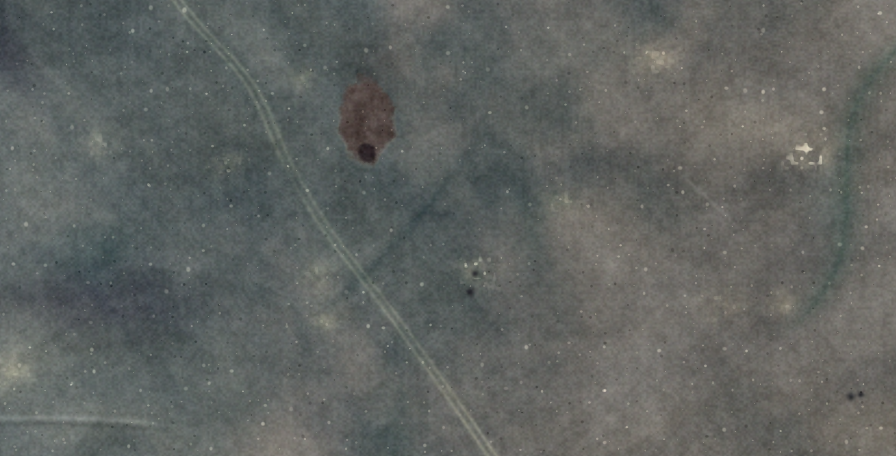
Give the GLSL for this texture, as a Shadertoy shader.

```glsl
// Aerial view of dry steppe: mottled teal and grey-brown ground with fine grain.
// Warped value noise makes the soil; curves carve a wheel track, a path and a
// stream bed; loops scatter pale bare patches, stones and a scorched mound.

float hash(vec2 p) {
    return fract(sin(dot(p, vec2(127.1, 311.7))) * 43758.5453);
}

float noise(vec2 p) {
    vec2 i = floor(p), f = fract(p);
    f = f * f * (3.0 - 2.0 * f);
    return mix(mix(hash(i), hash(i + vec2(1, 0)), f.x),
               mix(hash(i + vec2(0, 1)), hash(i + vec2(1, 1)), f.x), f.y);
}

float fbm(vec2 p) {
    float sum = 0.0, amp = 0.5;
    for (int i = 0; i < 5; i++) {
        sum += amp * noise(p);
        p = mat2(1.6, 1.2, -1.2, 1.6) * p + 7.3;
        amp *= 0.5;
    }
    return sum;
}

// Soft elliptical spot
float spot(vec2 p, vec2 centre, vec2 radius) {
    vec2 q = (p - centre) / radius;
    return exp(-dot(q, q));
}

float line(float d, float width) {
    return exp(-d * d / (width * width));
}

// Sparse round stones, at most one per cell
float stones(vec2 p, float cells, float share, float radius) {
    vec2 id = floor(p * cells), f = fract(p * cells);
    vec2 centre = 0.25 + 0.5 * vec2(hash(id + 3.1), hash(id + 8.7));
    float r = radius * cells * (0.5 + hash(id + 5.3));
    float d = length((f - centre) * vec2(1.0, 0.8 + 0.5 * hash(id + 1.9)));
    return step(hash(id), share) * smoothstep(r * 1.4, r * 0.4, d) * (0.4 + 0.6 * hash(id + 6.2));
}

void mainImage(out vec4 fragColor, in vec2 fragCoord) {
    vec2 p = fragCoord / iResolution.y;
    vec2 warp = vec2(fbm(p * 4.0 + 11.0), fbm(p * 4.0 + 37.0)) - 0.48;
    vec2 w = p + 0.16 * warp;
    float broad = fbm(w * 3.0 + 2.0) - 0.48;
    float mottle = fbm(w * 9.0 + 20.0) - 0.48;
    float fine = fbm(p * 38.0 + 5.0) - 0.48;

    // Teal on the left and along the top, grey-brown on the right
    float dry = smoothstep(0.25, 1.45, p.x + 2.2 * broad + 0.9 * mottle - 0.35 * smoothstep(0.75, 1.0, p.y));
    vec3 col = mix(vec3(0.348, 0.382, 0.382), vec3(0.423, 0.412, 0.392), dry);
    col += 0.13 * broad + 0.12 * mottle + 0.09 * fine;

    // Diagonal streaks: falling on the left, rising on the right
    vec2 fall = vec2(w.x + w.y, w.x - w.y);
    vec2 rise = vec2(w.y - 0.5 * w.x, w.x + 0.5 * w.y);
    float streak = mix(fbm(fall * vec2(9.0, 3.0)), fbm(rise * vec2(9.0, 2.5) + 4.0), smoothstep(0.8, 1.3, p.x)) - 0.48;
    col += streak * vec3(0.13, 0.11, 0.08);

    // Large warm and dark areas
    float warm = 0.8 * spot(w, vec2(0.05, 0.19), vec2(0.2, 0.08)) + 0.7 * spot(w, vec2(0.25, 0.05), vec2(0.25, 0.05))
               + 0.8 * spot(w, vec2(1.95, 0.03), vec2(0.15, 0.08)) + 0.6 * spot(w, vec2(1.62, 0.77), vec2(0.16, 0.06));
    col += warm * vec3(0.085, 0.07, 0.045);
    float purple = spot(w, vec2(0.2, 0.31), vec2(0.2, 0.07)) + spot(w, vec2(0.01, 0.86), vec2(0.06, 0.11));
    col -= purple * vec3(0.055, 0.075, 0.05);
    float damp = spot(w, vec2(0.87, 0.06), vec2(0.08, 0.13)) + spot(w, vec2(1.2, 0.45), vec2(0.06, 0.1))
               + spot(w, vec2(0.2, 0.4), vec2(0.06, 0.09)) + spot(w, vec2(1.78, 0.56), vec2(0.07, 0.1));
    col -= damp * vec3(0.06, 0.035, 0.03);

    // Stream bed
    float t = p.y - 0.59;
    float stream = p.x - 1.855 - 4.0 * t * t * t + 0.03 * warp.x;
    float reach = smoothstep(0.25, 0.35, p.y) * smoothstep(0.97, 0.88, p.y);
    col -= reach * (line(stream, 0.035) * vec3(0.055, 0.02, 0.025) + line(stream, 0.008) * vec3(0.035, 0.02, 0.02));

    // Faint dark path crossing the track
    float u = clamp((p.x - 0.68) / 0.37, 0.0, 1.0);
    float path = 0.68 * (p.y - 0.295 - 0.395 * u + 0.03 * sin(3.14 * u)) + 0.01 * warp.y;
    float span = smoothstep(0.66, 0.74, p.x) * smoothstep(1.07, 0.95, p.x);
    col -= span * line(path, 0.012) * vec3(0.06, 0.048, 0.043);

    // Wheel track: a worn strip with two pale ruts
    float bend = 0.033 * line(p.y - 0.82, 0.12) - 0.018 * line(p.y - 0.5, 0.15);
    float track = 0.82 * (p.x - 1.08 + 0.695 * p.y - bend) + 0.006 * warp.x;
    float wear = 0.5 + 0.8 * noise(p * 14.0) + 0.5 * smoothstep(0.4, 0.0, p.y);
    col += wear * line(abs(track) - 0.008, 0.0045) * vec3(0.075, 0.073, 0.058);
    col += line(track, 0.016) * vec3(0.018, 0.02, 0.008);
    float lane = p.y - 0.085 + 0.12 * p.x * p.x + 0.01 * warp.y;
    col += smoothstep(0.4, 0.3, p.x) * (line(lane, 0.006) * 0.075 - line(lane + 0.013, 0.006) * 0.05);
    float trail = 0.75 * (p.y - 0.62 + 0.9 * (p.x - 1.49));
    col += line(trail, 0.005) * 0.045 * smoothstep(1.48, 1.51, p.x) * smoothstep(1.68, 1.55, p.x);

    // Bare patches (x, y, size) with crumbs of bright stone
    vec3 bare[12] = vec3[12](vec3(1.04, 0.395, 0.045), vec3(1.77, 0.68, 0.055), vec3(1.58, 0.34, 0.045),
        vec3(0.49, 0.64, 0.035), vec3(0.7, 0.405, 0.037), vec3(1.245, 0.55, 0.035), vec3(0.21, 0.68, 0.035),
        vec3(0.66, 0.835, 0.028), vec3(1.715, 0.34, 0.03), vec3(0.02, 0.18, 0.04), vec3(1.43, 0.88, 0.05), vec3(0.72, 0.3, 0.03));
    float crumb = smoothstep(0.66, 0.9, noise(p * 95.0));
    for (int i = 0; i < 12; i++) {
        float patchy = spot(p + 0.07 * warp, bare[i].xy, bare[i].z * vec2(1.0, 0.8));
        float bright = i < 2 ? 0.36 : 0.1;
        col += patchy * (vec3(0.105, 0.09, 0.055) * (0.75 + 2.0 * fine) + bright * crumb * vec3(1.0, 0.97, 0.85));
    }

    // Scorched mound with a dark pit and a smoky tail
    vec2 m = (p - vec2(0.805, 0.735)) / vec2(0.058, 0.088);
    float rim = length(m) + 0.5 * fine + 0.5 * warp.x;
    col -= spot(p, vec2(0.83, 0.85), vec2(0.06, 0.08)) * vec3(0.05, 0.065, 0.065);
    vec3 scorch = vec3(0.315, 0.265, 0.25) + 0.18 * fine + 0.05 * mottle;
    col = mix(col, scorch, 0.92 * smoothstep(1.1, 0.85, rim));
    col += line(rim - 1.03, 0.08) * vec3(0.06, 0.045, 0.03) * smoothstep(0.6, -0.4, m.y);
    float pit = length(p - vec2(0.805, 0.665)) + 0.012 * fine;
    col = mix(col, vec3(0.16, 0.13, 0.14), 0.9 * smoothstep(0.024, 0.014, pit));

    // Dark shrubs
    float shrub = spot(p, vec2(1.03, 0.36), vec2(0.009)) + spot(p, vec2(1.042, 0.4), vec2(0.007))
                + spot(p, vec2(1.866, 0.13), vec2(0.009)) + spot(p, vec2(1.888, 0.135), vec2(0.007));
    col = mix(col, vec3(0.13, 0.13, 0.15), 0.85 * min(shrub, 1.0));

    // Scattered stones, dark specks and grain
    col += stones(p, 23.0, 0.22, 0.0034) * vec3(0.24, 0.23, 0.2);
    col += stones(p + 3.7, 47.0, 0.16, 0.0022) * vec3(0.17, 0.16, 0.14);
    col -= stones(p + 9.2, 39.0, 0.14, 0.0028) * 0.11;
    float grain = noise(p * 210.0) + 0.7 * noise(p * 120.0 + 50.0) - 0.85;
    col += 0.055 * grain;
    col += 0.015 * (vec3(noise(p * 150.0 + 8.0), noise(p * 150.0 + 31.0), noise(p * 150.0 + 64.0)) - 0.5);
    fragColor = vec4(clamp(col, 0.0, 1.0), 1.0);
}
```
